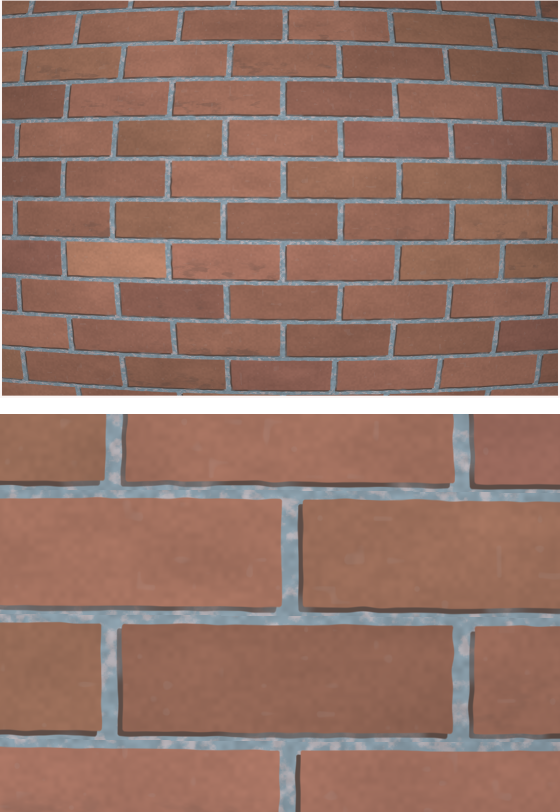
Top: the whole. Bottom: its middle third, enlarged.
A WebGL 2 fragment shader for this texture:

```glsl
#version 300 es
precision highp float;
// Running-bond brick wall seen through a barrel lens, inside a thin pale margin.
// The lens bends canvas points into wall space; each brick is a rounded box with
// its own hashed tint, noise wear and a thin shadow along its lower and left edges.

#define BRICKS_PER_HEIGHT 3.374
#define ROWS_PER_HEIGHT 9.47
#define BRICK_ASPECT 2.82
#define LENS_CENTER vec2(0.7125, 0.4975)
#define TILT 0.007
#define BED_HALF 0.070
#define HEAD_HALF 0.086
#define SHADOW_WIDTH 0.055
#define TINT_VARIATION 0.20
#define GRAIN 0.06
#define FALLOFF 0.34
#define MARGIN 0.0050

uniform vec2 u_resolution;
out vec4 fragColor;

const vec3 BRICK = vec3(0.568, 0.393, 0.330);
const vec3 TAN_BRICK = vec3(0.595, 0.425, 0.342);
const vec3 RED_BRICK = vec3(0.535, 0.365, 0.320);
const vec3 MORTAR = vec3(0.480, 0.548, 0.590);
const vec3 PALE_MORTAR = vec3(0.625, 0.610, 0.628);
const vec3 SHADOW = vec3(0.330, 0.270, 0.248);
const vec3 PAPER = vec3(0.985, 0.965, 0.960);

float hash(vec2 p) {
  return fract(sin(dot(p, vec2(127.1, 311.7))) * 43758.545);
}

float noise(vec2 p) {
  vec2 i = floor(p), f = fract(p);
  f = f * f * (3.0 - 2.0 * f);
  return mix(mix(hash(i), hash(i + vec2(1, 0)), f.x),
             mix(hash(i + vec2(0, 1)), hash(i + vec2(1, 1)), f.x), f.y);
}

float fbm(vec2 p) {
  float sum = 0.0, amp = 0.5;
  for (int i = 0; i < 4; i++) {
    sum += amp * noise(p);
    p = p * 2.03 + 17.3;
    amp *= 0.5;
  }
  return sum / 0.9375;
}

float roundedBox(vec2 p, vec2 halfSize, float radius) {
  vec2 q = abs(p) - halfSize + radius;
  return length(max(q, 0.0)) + min(max(q.x, q.y), 0.0) - radius;
}

// Canvas point (height = 1) to wall point, measured in bricks and rows
vec2 lensToWall(vec2 p) {
  p -= LENS_CENTER;
  p += TILT * vec2(-p.y, p.x);
  vec2 s = p * p;
  float stretchX = 1.0 + 0.227 * s.x + 0.57 * s.y - 0.65 * s.x * s.y;
  float stretchY = 1.0 + 0.155 * s.x + 0.39 * s.y;
  return p * vec2(BRICKS_PER_HEIGHT * stretchX, ROWS_PER_HEIGHT * stretchY);
}

void main() {
  vec2 p = gl_FragCoord.xy / u_resolution.y;
  float aspect = u_resolution.x / u_resolution.y;
  float pixel = 1.0 / u_resolution.y;
  float soft = pixel * ROWS_PER_HEIGHT;

  // Brick cells, every second row shifted by half a brick
  vec2 wall = lensToWall(p);
  float row = floor(wall.y);
  wall.x += 0.5 * mod(row, 2.0) + 0.02 * (hash(vec2(row, 4.0)) - 0.5);
  vec2 id = vec2(floor(wall.x), row);
  vec2 local = (fract(wall) - 0.5) * vec2(BRICK_ASPECT, 1.0);
  vec2 surface = wall * vec2(BRICK_ASPECT, 1.0);

  // Slightly ragged brick outline
  vec2 ragged = vec2(noise(surface * 7.0), noise(surface * 7.0 + 31.0)) - 0.5;
  vec2 halfSize = vec2(0.5 * BRICK_ASPECT - HEAD_HALF, 0.5 - BED_HALF);
  float edge = roundedBox(local + 0.020 * ragged, halfSize, 0.02);
  float brickMask = 1.0 - smoothstep(-soft, soft, edge);

  // Brick face: own tint, cloudy tone, streaky stains and pale flecks
  float grain = noise(surface * 19.0) - 0.5;
  float tone = hash(id + 7.0);
  vec3 face = mix(BRICK, TAN_BRICK, smoothstep(0.6, 1.0, tone));
  face = mix(face, RED_BRICK, smoothstep(0.4, 0.0, tone));
  face *= 1.0 + TINT_VARIATION * (hash(id + 23.0) - 0.5);
  face *= 1.0 + 0.16 * (fbm(surface * vec2(1.2, 2.5)) - 0.5) + GRAIN * grain;
  float stain = smoothstep(0.54, 0.74, fbm(surface * vec2(3.0, 6.0) + 50.0));
  stain *= smoothstep(0.6, 0.9, hash(id + 41.0)) * smoothstep(0.15, -0.2, local.y);
  face = mix(face, SHADOW, 0.28 * stain);
  float fleck = smoothstep(0.86, 0.95, noise(surface * 9.0 + 80.0));
  face = mix(face, PALE_MORTAR, 0.10 * fleck);

  // Mortar: sandy grain with paler patches
  float sand = fbm(surface * 11.0 + 13.0);
  vec3 mortar = mix(MORTAR, PALE_MORTAR, smoothstep(0.46, 0.76, sand));
  mortar *= 1.0 + 0.14 * grain;

  // Broken shadow line in the joint, below and left of each brick
  float shadowEdge = roundedBox(local + 0.020 * ragged + 0.7 * SHADOW_WIDTH, halfSize, 0.02);
  float shadow = 1.0 - smoothstep(-soft, soft, shadowEdge);
  shadow *= 0.6 + 0.4 * smoothstep(0.25, 0.6, noise(surface * 3.0 + 9.0));
  vec3 color = mix(mix(mortar, SHADOW, shadow), face, brickMask);

  // Light falloff and slow unevenness over the wall
  vec2 fromCenter = p - vec2(0.45 * aspect, 0.5);
  color *= 1.065 - FALLOFF * dot(fromCenter, fromCenter);
  color *= 1.0 + 0.14 * (noise(p * 3.0 + 5.0) - 0.5);

  // Pale margin, widest at the bottom and narrowest at the top
  vec2 inset = min(p, vec2(aspect, 1.0) - p);
  float sides = inset.x - MARGIN;
  float border = min(sides, min(p.y - 1.2 * MARGIN, 1.0 - p.y - 0.3 * MARGIN));
  color = mix(PAPER, color, smoothstep(-0.6 * pixel, 0.6 * pixel, border));
  fragColor = vec4(color, 1.0);
}
```
